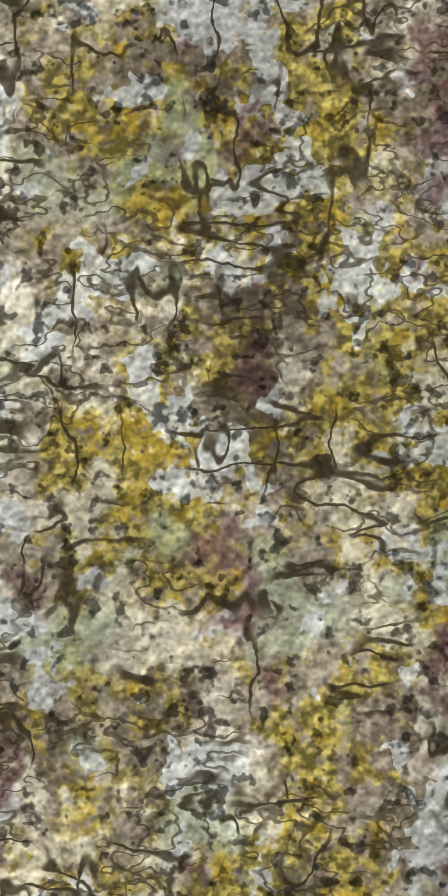
This texture is drawn by a Shadertoy shader. Its source:

```glsl
// Weathered tree bark overgrown with mustard moss and pale crusty lichen.
// Layered fbm noise picks the materials; a height field adds slanted light,
// and thin level lines of warped noise become short, jagged cracks.

float hash(vec2 p) {
    vec3 q = fract(vec3(p.xyx) * 0.1031);
    q += dot(q, q.yzx + 33.33);
    return fract((q.x + q.y) * q.z);
}

float noise(vec2 p) {
    vec2 i = floor(p), f = fract(p);
    f = f * f * (3.0 - 2.0 * f);
    return mix(mix(hash(i), hash(i + vec2(1, 0)), f.x),
               mix(hash(i + vec2(0, 1)), hash(i + vec2(1, 1)), f.x), f.y);
}

float fbm(vec2 p, int octaves) {
    float sum = 0.0, weight = 0.5, total = 0.0;
    for (int i = 0; i < octaves; i++) {
        sum += weight * noise(p);
        total += weight;
        p = mat2(1.6, 1.2, -1.2, 1.6) * p + 17.3;
        weight *= 0.56;
    }
    return sum / total;
}

// Rough plates with finer crumbs on top
float barkHeight(vec2 p) {
    return 0.6 * fbm(p * vec2(11.0, 15.0) + 40.0, 4) + 0.4 * fbm(p * 42.0, 2);
}

// Thin line where warped noise crosses its middle, broken up by a mask
float crack(vec2 p, vec2 scale, float width, float seed) {
    float level = abs(fbm(p * scale + seed, 3) - 0.5);
    float present = smoothstep(0.47, 0.62, fbm(p * 6.0 + seed * 2.0, 3));
    return present * (1.0 - smoothstep(width * 0.25, width, level));
}

void mainImage(out vec4 fragColor, in vec2 fragCoord) {
    vec2 p = fragCoord / iResolution.x;
    vec2 wobble = vec2(fbm(p * 13.0 + 5.0, 4), fbm(p * 13.0 + 71.0, 4)) - 0.5;
    vec2 w = p + 0.07 * wobble;

    float clumps = fbm(p * 26.0 + 9.0, 4);
    float crumbs = fbm(p * 62.0 + 31.0, 2);
    float grain = noise(p * 125.0);

    // Bare bark, grey to brown
    float tone = fbm(w * vec2(9.0, 6.0) + 3.0, 5);
    vec3 color = mix(vec3(0.36, 0.32, 0.26), vec3(0.66, 0.62, 0.54),
                     smoothstep(0.27, 0.73, 0.6 * tone + 0.4 * crumbs));

    // Vertical weathered bands at the edges and the middle
    float bandOffset = abs(fract(p.x * 2.0 + 0.5 + 0.9 * wobble.x) - 0.5);
    float band = exp(-60.0 * bandOffset * bandOffset);

    // Mustard moss in broad drifts with granular edges
    float drift = fbm(w * vec2(4.5, 3.2) + 12.0, 3);
    float moss = smoothstep(0.42, 0.57, 0.5 * drift + 0.5 * clumps - 0.05 * band + 0.01);
    vec3 mossColor = mix(vec3(0.40, 0.36, 0.17), vec3(0.71, 0.64, 0.31),
                         smoothstep(0.28, 0.72, crumbs));
    mossColor = mix(mossColor, vec3(0.69, 0.57, 0.15),
                    0.6 * smoothstep(0.54, 0.68, fbm(p * 20.0 + 55.0, 4)));
    color = mix(color, mossColor, 0.85 * moss);

    // Pale chalky patches, eaten away by the clumps
    float patches = fbm(w * vec2(6.0, 5.0) + 83.0, 3);
    float chalk = smoothstep(0.53, 0.63, 0.65 * patches + 0.35 * clumps + 0.07 * band);
    vec3 chalkColor = mix(vec3(0.68, 0.65, 0.55), vec3(0.88, 0.86, 0.80), crumbs);
    color = mix(color, chalkColor, 0.85 * chalk);

    // Mint dust and small crisp blue-grey rosettes
    float mint = smoothstep(0.60, 0.72, fbm(w * 5.0 + 140.0, 3));
    color = mix(color, vec3(0.63, 0.67, 0.56), 0.6 * mint);
    float rosette = smoothstep(0.62, 0.66, fbm(w * 10.0 + 210.0, 4) + 0.08 * band);
    color = mix(color, mix(vec3(0.62, 0.63, 0.61), vec3(0.84, 0.85, 0.83), crumbs),
                0.85 * rosette);

    // Bare wine-brown wood inside the bands
    float wine = band * smoothstep(0.55, 0.64, fbm(w * vec2(7.0, 4.0) + 300.0, 4));
    color = mix(color, mix(vec3(0.26, 0.17, 0.16), vec3(0.48, 0.37, 0.35), crumbs), 0.8 * wine);

    // Slanted light, broad shading and fine grain
    float light = barkHeight(p) - barkHeight(p + vec2(-0.003, 0.006));
    color *= 1.0 + 1.5 * light + 0.22 * (grain - 0.5);
    color *= 0.84 + 0.34 * fbm(p * vec2(5.0, 3.0) + 400.0, 3);

    // Pits and cracks: mostly level, some running up the trunk
    float pits = smoothstep(0.40, 0.24, fbm(p * 34.0 + 500.0, 3));
    color *= 1.0 - 0.5 * pits;
    vec2 c = p + 0.035 * wobble;
    float cracks = max(crack(c, vec2(4.0, 13.0), 0.05, 23.0),
                       crack(c, vec2(9.0, 4.0), 0.035, 61.0));
    cracks = max(cracks, 0.7 * crack(c, vec2(14.0, 24.0), 0.06, 97.0));
    color = mix(color, vec3(0.19, 0.16, 0.11), 0.8 * cracks);

    fragColor = vec4(clamp(color, 0.0, 1.0), 1.0);
}
```
